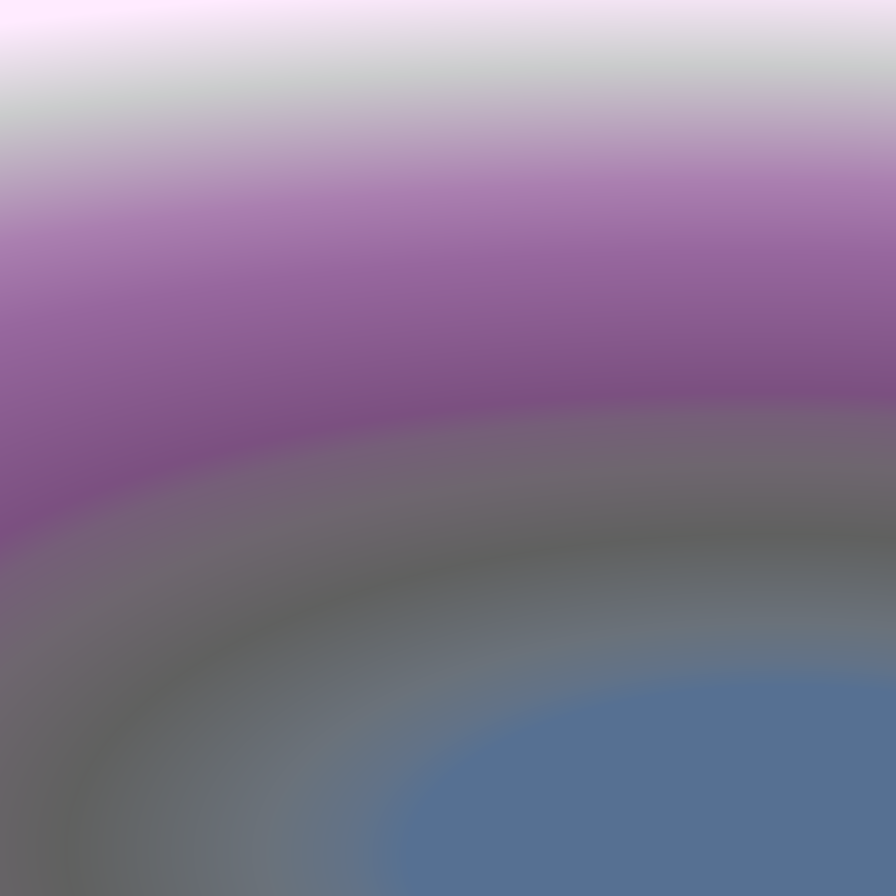
Reproduce this background procedurally as a Shadertoy shader.

```glsl
// A soft backdrop of nested elliptical bands: a blue pool at the lower right,
// a grey ring, then violet fading to pale grey and pink at the top left.
// A sheared, flattened radius is looked up in a ramp of colour stops.

#define CENTER vec2(0.898, 0.036)    // middle of the blue pool
#define LEAN 0.10                    // leftward drift of the axis with height
#define FLATTEN_LOW 0.200            // squared horizontal scale near the pool
#define FLATTEN_HIGH 0.147           // squared horizontal scale at the top
#define FLATTEN_RANGE vec2(0.26, 0.73)

const int STOP_COUNT = 11;

// Each stop holds a colour and the radius at which it is reached.
const vec4 STOPS[STOP_COUNT] = vec4[STOP_COUNT](
    vec4(0.338, 0.440, 0.572, 0.198),   // blue pool
    vec4(0.384, 0.448, 0.530, 0.226),
    vec4(0.416, 0.445, 0.478, 0.270),   // slate
    vec4(0.376, 0.378, 0.374, 0.368),   // dark grey ring
    vec4(0.432, 0.400, 0.434, 0.445),
    vec4(0.460, 0.370, 0.472, 0.500),   // mauve
    vec4(0.482, 0.312, 0.502, 0.527),   // deep violet
    vec4(0.592, 0.404, 0.620, 0.684),
    vec4(0.667, 0.498, 0.690, 0.762),   // lilac
    vec4(0.792, 0.800, 0.800, 0.892),   // pale grey
    vec4(1.000, 0.922, 1.000, 0.987));  // pink white

// Radius of the leaning ellipse through a point; wider toward the top.
float bandRadius(vec2 uv) {
    vec2 offset = uv - CENTER;
    offset.x += LEAN * offset.y;
    float widen = smoothstep(FLATTEN_RANGE.x, FLATTEN_RANGE.y, offset.y);
    float flatten = mix(FLATTEN_LOW, FLATTEN_HIGH, widen);
    return sqrt(flatten * offset.x * offset.x + offset.y * offset.y);
}

// Piecewise linear colour ramp, constant beyond both ends.
vec3 bandColor(float radius) {
    vec3 color = STOPS[0].rgb;
    for (int i = 1; i < STOP_COUNT; i++) {
        float start = STOPS[i - 1].a;
        float blend = clamp((radius - start) / (STOPS[i].a - start), 0.0, 1.0);
        color = mix(color, STOPS[i].rgb, blend);
    }
    return color;
}

void mainImage(out vec4 fragColor, in vec2 fragCoord) {
    vec2 uv = fragCoord / iResolution.xy;
    fragColor = vec4(bandColor(bandRadius(uv)), 1.0);
}
```
